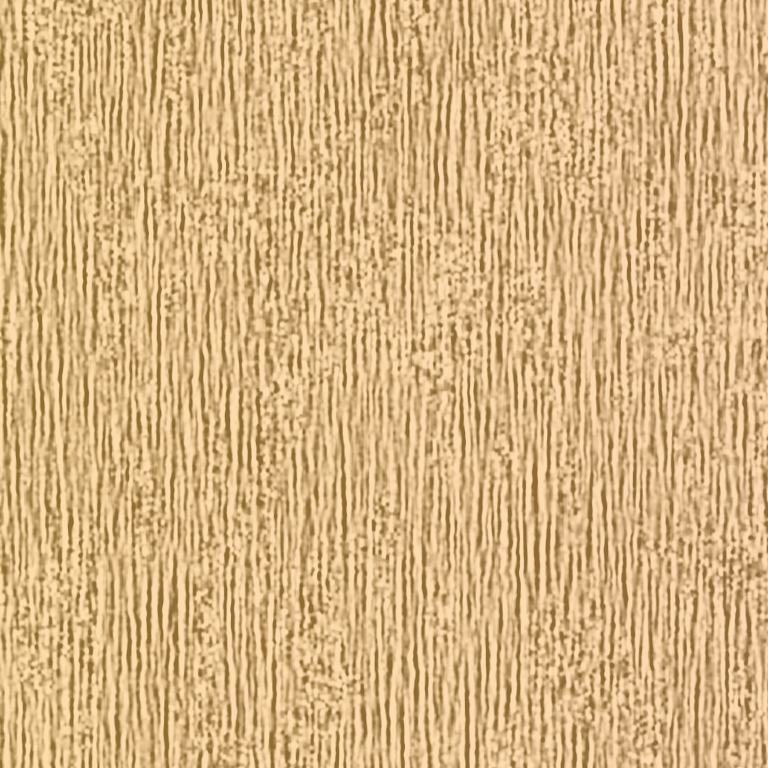
Write a WebGL 2 fragment shader that draws this texture.

```glsl
#version 300 es
precision highp float;
// Pale straw-coloured surface with fine, ragged vertical ridges.
// Staggered column noise at three lengths is sharpened sideways, mixed by
// patches of rough grain, and spread over a ramp from ochre to cream.

#define COLUMNS 265.0      // noise columns across the canvas
#define LONG_ROWS 14.0     // cells per column, long ridges
#define SHORT_ROWS 55.0    // cells per column, broken ridges
#define GRAIN_ROWS 190.0   // cells per column, crumbly grain
#define WOBBLE 0.0016      // sideways waver of the ridges
#define HALO 1.5           // sharpening reach, in columns
#define CONTRAST 6.9       // spread of heights over the ramp
#define TONE_DRIFT 0.07    // slow change of brightness

uniform vec2 u_resolution;
out vec4 fragColor;

float hash(ivec2 cell, int seed) {
    uvec2 q = uvec2(cell) * uvec2(1597u, 3812u) + uint(seed) * 7919u;
    uint h = (q.x ^ (q.y << 7)) * 2654435u + q.y;
    h = (h ^ (h >> 15)) * 739177u;
    h = (h ^ (h >> 13)) * 915737u;
    h ^= h >> 16;
    return float(h & 65535u) / 65535.0;
}

// Smooth signed noise down one column, with its own vertical offset.
float columnNoise(int column, float y, int seed) {
    y += 17.0 * hash(ivec2(column, 911), seed + 50);
    int row = int(floor(y));
    float t = smoothstep(0.0, 1.0, fract(y));
    return mix(hash(ivec2(column, row), seed),
               hash(ivec2(column, row + 1), seed), t) - 0.5;
}

float noise(vec2 p, int seed) {
    int column = int(floor(p.x));
    float t = smoothstep(0.0, 1.0, fract(p.x));
    return mix(columnNoise(column, p.y, seed),
               columnNoise(column + 1, p.y, seed), t);
}

// Column noise with its sideways surroundings removed.
float ridges(vec2 p, int seed) {
    vec2 side = vec2(HALO, 0.0);
    return noise(p, seed) - 0.5 * (noise(p - side, seed) + noise(p + side, seed));
}

// Piecewise colour ramp; rank 0 is the darkest point, 1 the lightest.
vec3 ramp(float rank) {
    vec3 colors[6] = vec3[6](
        vec3(0.56, 0.42, 0.20), vec3(0.69, 0.55, 0.35), vec3(0.78, 0.64, 0.44),
        vec3(0.86, 0.72, 0.53), vec3(0.93, 0.79, 0.60), vec3(0.99, 0.86, 0.68));
    float stops[6] = float[6](0.03, 0.125, 0.275, 0.465, 0.69, 0.92);
    vec3 color = colors[0];
    for (int i = 1; i < 6; i++) {
        float t = clamp((rank - stops[i - 1]) / (stops[i] - stops[i - 1]), 0.0, 1.0);
        color = mix(color, colors[i], t);
    }
    return color;
}

void main() {
    vec2 uv = gl_FragCoord.xy / u_resolution;

    // Waver of the ridges
    vec2 p = uv;
    p.x += WOBBLE * (noise(uv * vec2(60.0, 45.0), 1)
                   + noise(uv * vec2(120.0, 110.0), 2));

    // Patches where the ridges crumble into grain
    float rough = smoothstep(-0.15, 0.35, noise(uv * vec2(26.0, 11.0), 3)
                                        + 0.5 * noise(uv * vec2(60.0, 28.0), 4));

    // Surface height
    float height = ridges(p * vec2(COLUMNS, LONG_ROWS), 5) * mix(1.0, 0.5, rough)
                 + ridges(p * vec2(COLUMNS, SHORT_ROWS), 6) * 0.45
                 + noise(p * vec2(COLUMNS * 0.8, GRAIN_ROWS), 7) * mix(0.3, 0.85, rough);
    height += TONE_DRIFT * (noise(uv * vec2(9.0, 4.0), 8) + noise(uv * vec2(40.0, 9.0), 9));

    // Height to rank to colour, slightly yellower towards the left
    float rank = 1.0 / (1.0 + exp(-CONTRAST * height));
    vec3 color = ramp(rank) + vec3(0.0, 0.006, -0.012) * (1.0 - 2.0 * uv.x);
    fragColor = vec4(color, 1.0);
}
```
